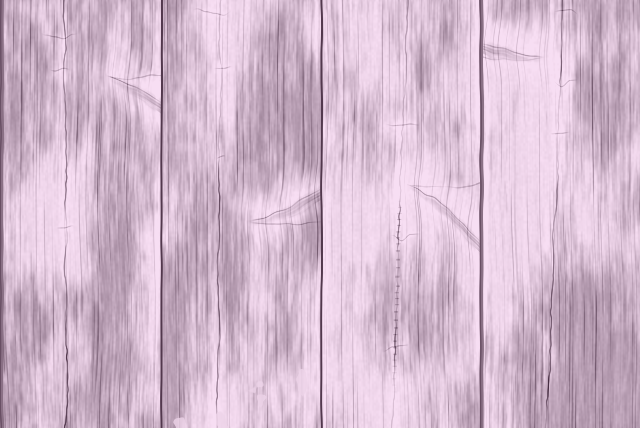
Give the GLSL for this texture, as a WebGL 1 fragment shader.

```glsl
precision highp float;
uniform vec2 u_resolution;

float hash(vec2 p) {
  vec3 q = fract(p.xyx * 0.1031);
  q += dot(q, q.yzx + 33.33);
  return fract((q.x + q.y) * q.z);
}

float noise(vec2 p) {
  vec2 i = floor(p), f = fract(p);
  f = f * f * (3.0 - 2.0 * f);
  return mix(mix(hash(i), hash(i + vec2(1, 0)), f.x),
             mix(hash(i + vec2(0, 1)), hash(i + vec2(1, 1)), f.x), f.y);
}

float fbm(vec2 p) {
  float sum = 0.0, amp = 0.53;
  for (int i = 0; i < 4; i++) {
    sum += amp * noise(p);
    p = p * 2.1 + 17.3;
    amp *= 0.5;
  }
  return sum;
}

// Anti-aliased stroke around zero distance
float stroke(float d, float halfWidth, float px) {
  return 1.0 - smoothstep(halfWidth, halfWidth + px, abs(d));
}

// Value belonging to one of the four planks
float pick(vec4 values, float id) {
  return dot(values, vec4(equal(vec4(0, 1, 2, 3), vec4(id))));
}

void main() {
  // One unit is a plank width
  vec2 p = gl_FragCoord.xy / u_resolution * vec2(4.0, 2.667) - vec2(0.01, 0.0);
  float px = 4.0 / u_resolution.x;
  float id = clamp(floor(p.x), 0.0, 3.0);
  float x = p.x - id, y = p.y;
  vec2 seed = vec2(id * 19.0, id * 7.0);

  // Branch scar: u runs from its tip to the plank edge
  float len = pick(vec4(0.35, 0.47, 0.48, 0.4), id);
  float rise = pick(vec4(-0.18, 0.2, -0.36, 0.09), id);
  float scarY = y - pick(vec4(2.2, 1.29, 1.52, 2.31), id);
  float u = ((id > 2.5 ? 1.0 - x : x) - 1.0 + len) / len;
  float along = clamp(u, 0.0, 1.0);
  float ragged = 0.025 * (noise(p * vec2(14.0, 9.0)) - 0.5);
  float scarD = scarY - rise * pow(along, 1.4) + ragged;
  float onScar = smoothstep(0.0, 0.15, u);
  float halo = smoothstep(-0.5, 0.3, u) * exp(-scarD * scarD * 45.0);

  // Grain leans gently around the scar
  float gx = x + 0.03 * noise(vec2(id * 5.0 + x * 1.5, y * 1.4)) + 0.025 * halo;
  float grain = 0.35 * noise(vec2(gx * 95.0, y * 4.0) + seed)
              + 0.3 * noise(vec2(gx * 45.0, y * 1.6) + seed)
              + 0.35 * noise(vec2(gx * 100.0, y * 16.0) + seed);

  // Weathered grey patches against pale remains of paint
  float bias = pick(vec4(0.03, 0.07, -0.02, 0.17), id) * smoothstep(0.35, 0.6, x)
             + 0.06 * smoothstep(0.25, 0.03, x) - 0.18 * halo;
  float patches = fbm(vec2(x * 2.8, y * 1.5) + seed + 3.0) + bias;
  patches += 0.16 * (noise(vec2(gx * 22.0, y * 5.0) + seed) - 0.5);
  float weather = smoothstep(0.32, 0.8, patches + 0.3 * (grain - 0.5));
  float tone = 0.975 - 0.15 * weather - 0.16 * grain * (0.4 + 0.9 * weather);
  tone += 0.03 * (noise(p * vec2(75.0, 60.0)) - 0.5) + 0.03 * halo;

  // Hairline splits in three densities
  for (int i = 0; i < 3; i++) {
    float density = 6.0 + 9.0 * float(i);
    float cell = floor(gx * density);
    vec2 key = vec2(cell * 3.0 + id * 41.0, float(i) * 13.0);
    float d = gx - (cell + 0.2 + 0.6 * hash(key)) / density;
    float present = smoothstep(0.45, 0.8, noise(vec2(key.x * 5.0, y * 1.7 + key.y)));
    present *= (0.35 + 0.65 * hash(key + 7.0)) * (0.6 + 0.4 * weather);
    tone -= 0.26 * present * stroke(d, 0.0003, px);
  }

  // Long wandering crack of each plank, with a pale lip
  float lean = pick(vec4(-0.005, 0.01, 0.04, 0.04), id);
  float crackD = x - pick(vec4(0.4, 0.36, 0.49, 0.46), id) - lean * (y - 1.33)
               - 0.02 * (noise(vec2(y * 5.0, id * 9.0)) - 0.5)
               - 0.008 * (noise(vec2(y * 25.0, id * 5.0)) - 0.5);
  float depth = smoothstep(0.25, 0.7, noise(vec2(id * 11.0 + 2.0, y * 4.0)));
  tone += 0.03 * exp(-crackD * crackD * 600.0);
  tone -= (0.12 + 0.25 * depth) * stroke(crackD, 0.001, px);

  // Short checks across the crack
  for (int i = 0; i < 3; i++) {
    vec2 key = vec2(id * 3.0 + 1.0, float(i) * 5.0 + 2.0);
    float reach = 0.03 + 0.12 * hash(key + 4.0);
    float side = crackD + (hash(key + 8.0) - 0.5) * reach;
    float d = y - 2.6 * hash(key) - 0.05 * (noise(vec2(x * 18.0, key.y)) - 0.5);
    float fade = smoothstep(reach, reach * 0.3, abs(side));
    tone += fade * (0.04 * exp(-d * d * 1500.0) - 0.17 * stroke(d, 0.001, px));
  }

  // Ladder of ticks down the third plank
  float rung = (fract(y * 23.0 + 1.5 * noise(vec2(y * 8.0, 3.0))) - 0.5) / 23.0;
  float ladder = stroke(id - 2.0, 0.1, 0.1) * smoothstep(1.45, 1.3, y) * smoothstep(0.1, 0.6, y);
  tone -= 0.14 * ladder * stroke(rung, 0.001, px) * stroke(crackD, 0.01, px);

  // Scar: streaked band, dark upper edge and thin lower split
  float bandWidth = 0.02 + 0.06 * along;
  float band = onScar * smoothstep(bandWidth, 0.0, abs(scarD + bandWidth * 0.5));
  float streak = noise(vec2(u * 5.0, scarD * 110.0));
  tone -= band * (0.04 + 0.24 * streak * along);
  tone -= 0.24 * onScar * stroke(scarD, 0.001, px) * (0.2 + 0.8 * streak);
  float split = scarY + ragged + 0.02 * sin(along * 3.14);
  tone -= 0.2 * onScar * stroke(split, 0.001, px) * noise(vec2(x * 9.0, id));

  // Pale flakes near the foot of the second plank
  float flake = noise(p * vec2(8.0, 3.5) + 6.0) + 0.2 * noise(p * 26.0);
  flake = smoothstep(0.84, 0.88, flake - 0.4 * smoothstep(0.25, 0.6, y));
  tone = mix(tone, 0.93, 0.8 * flake * stroke(id - 1.0, 0.1, 0.1));

  // Seams between planks, each of its own width and depth
  float seam = floor(p.x + 0.5);
  float seamD = p.x - seam + 0.007 * (noise(vec2(y * 6.0, seam * 7.0)) - 0.5);
  float shown = step(seam, 3.5);
  float broad = step(mod(seam, 3.0), 0.5);
  tone += shown * 0.04 * exp(-pow((abs(seamD) - 0.03) / 0.015, 2.0));
  tone = mix(tone, 0.32 + 0.22 * broad, shown * stroke(seamD, 0.003 + 0.006 * broad, px));
  tone -= shown * broad * 0.13 * stroke(seamD + 0.006, 0.001, px);

  tone = clamp(tone, 0.28, 0.97);
  gl_FragColor = vec4(tone, tone - 0.1, tone - 0.018, 1.0);
}
```
